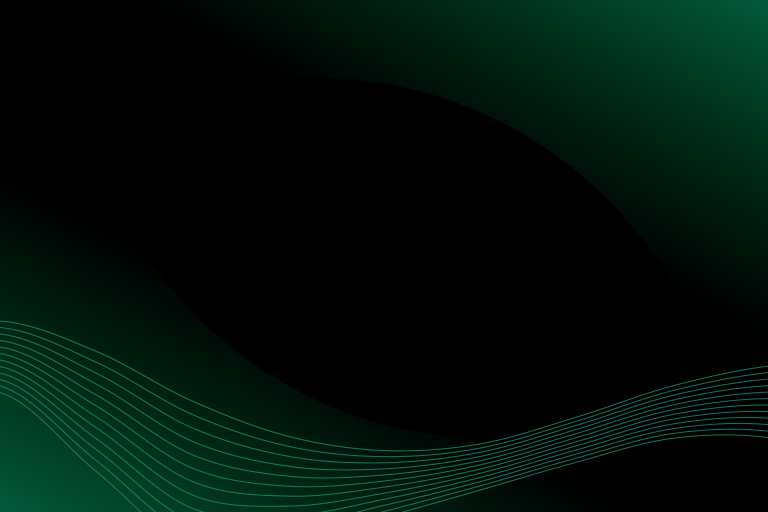
Write a Shadertoy shader that draws this background.

```glsl
const vec3 MID_GREEN = vec3(0.0, 0.165, 0.088);
const vec3 CORNER_GREEN = vec3(0.012, 0.355, 0.235);
const vec3 LINE_COLOR = vec3(0.08, 0.53, 0.43);

const vec2 GLOW_AXIS = vec2(0.475, 0.880);
const float GLOW_START = 0.21;
const float GLOW_END = 0.80;

const float DISC_RADIUS = 0.807;
const vec2 UPPER_DISC = vec2(0.615, 0.041);
const vec2 LOWER_DISC = vec2(0.957, 0.951);

const int LINE_COUNT = 12;
const float LINE_WIDTH = 0.0017;

// Evenly spaced wave knots: height of the top line, gap between lines.
// The first and last knots lie just outside the canvas.
const int SPANS = 8;
const vec2 WAVE[11] = vec2[11](
    vec2(0.340, 0.0137), vec2(0.373, 0.0127), vec2(0.314, 0.0213),
    vec2(0.217, 0.0262), vec2(0.148, 0.0195), vec2(0.120, 0.0119),
    vec2(0.133, 0.0082), vec2(0.185, 0.0080), vec2(0.246, 0.0093),
    vec2(0.285, 0.0127), vec2(0.297, 0.0184));

// Catmull-Rom curve through the knots, x from 0 to 1
vec2 waveAt(float x) {
    float s = clamp(x, 0.0, 1.0) * float(SPANS);
    int i = min(int(s), SPANS - 1);
    float t = s - float(i);
    vec2 a = WAVE[i], b = WAVE[i + 1], c = WAVE[i + 2], d = WAVE[i + 3];
    return b + 0.5 * t * (c - a + t * (2.0 * a - 5.0 * b + 4.0 * c - d
        + t * (3.0 * (b - c) + d - a)));
}

vec3 glowRamp(float along) {
    float t = clamp((along - GLOW_START) / (GLOW_END - GLOW_START), 0.0, 1.0);
    return t < 0.5 ? MID_GREEN * t * 2.0
                   : mix(MID_GREEN, CORNER_GREEN, t * 2.0 - 1.0);
}

float outsideDisc(vec2 p, vec2 center, float pixel) {
    float d = length(p - center) - DISC_RADIUS;
    return smoothstep(-pixel, pixel, d);
}

float waveLines(vec2 p, float aspect, float pixel) {
    const float STEP = 0.002;
    float x = p.x / aspect;
    vec2 wave = waveAt(x);
    float x0 = max(x - STEP, 0.0), x1 = min(x + STEP, 1.0);
    vec2 slope = (waveAt(x1) - waveAt(x0)) / ((x1 - x0) * aspect);
    float strength = min(1.0, LINE_WIDTH / pixel);
    float halfWidth = 0.5 * max(LINE_WIDTH, pixel);
    float coverage = 0.0;
    for (int i = 0; i < LINE_COUNT; i++) {
        float k = float(i);
        float d = abs(p.y - wave.x + k * wave.y)
            / length(vec2(1.0, slope.x - k * slope.y));
        float line = clamp((halfWidth + 0.5 * pixel - d) / pixel, 0.0, 1.0);
        coverage = max(coverage, line);
    }
    return coverage * strength;
}

void mainImage(out vec4 fragColor, in vec2 fragCoord) {
    float pixel = 1.0 / iResolution.y;
    float aspect = iResolution.x * pixel;
    vec2 p = fragCoord * pixel;

    // Opposite corner glows, each cut by a dark disc
    float along = dot(p - 0.5 * vec2(aspect, 1.0), GLOW_AXIS);
    vec3 color = glowRamp(along) * outsideDisc(p, UPPER_DISC, pixel)
               + glowRamp(-along) * outsideDisc(p, LOWER_DISC, pixel);

    // Fan of thin flowing lines
    color = mix(color, LINE_COLOR, waveLines(p, aspect, pixel));
    fragColor = vec4(color, 1.0);
}
```
